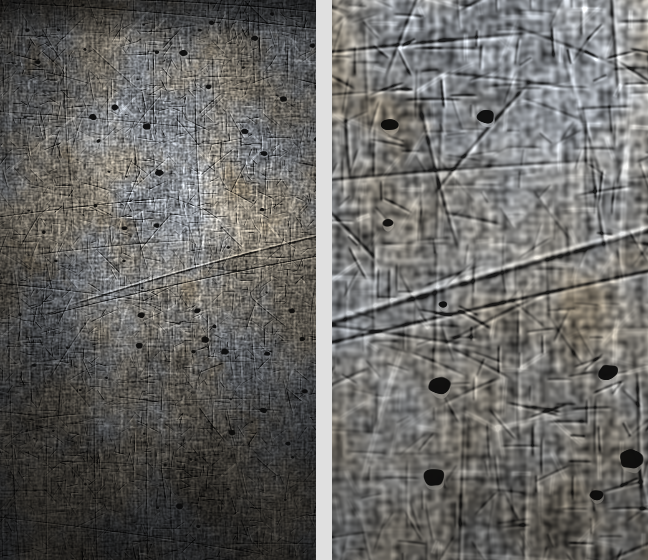
Left, the full canvas; right, a detail of the centre.
A WebGL 2 fragment shader for this texture:

```glsl
#version 300 es
precision highp float;

uniform vec2 u_resolution;
out vec4 fragColor;

// Lighting
const vec2 GLOW_CENTRE = vec2(0.56, 0.66);
const vec2 GLOW_SIZE = vec2(0.62, 0.42);
const float AMBIENT = 0.10;
const float GLOW = 0.455;

// Surface, in canvas widths
const float GRAIN_SCALE = 125.0;
const float GRAIN_STRETCH = 20.0;
const float GRAIN_DEPTH = 0.5;
const float PIT_SCALE = 9.0;
const float PIT_SHARE = 0.5;
const int LONG_SCRATCHES = 18;
const vec2 GASH_CENTRE = vec2(0.64, 0.935);
const float GASH_ANGLE = 0.27;

// Tints
const vec3 WARM = vec3(1.05, 1.0, 0.91);
const vec3 COOL = vec3(0.97, 1.0, 1.04);
const vec3 RUST = vec3(0.88, 0.78, 0.62);

const float HALF_PI = 1.5707963;

vec4 hash4(vec2 p) {
    vec4 q = fract(p.xyxy * vec4(0.1031, 0.1030, 0.0973, 0.1099));
    q += dot(q, q.wzxy + 33.33);
    return fract((q.xxyz + q.yzzw) * q.zywx);
}

float cornerSlope(vec2 cell, vec2 offset) {
    float a = 4.0 * HALF_PI * hash4(cell + 71.0).x;
    return dot(vec2(cos(a), sin(a)), offset);
}

float gradientNoise(vec2 p) {
    vec2 i = floor(p), f = p - i;
    vec2 u = f * f * f * (f * (f * 6.0 - 15.0) + 10.0);
    vec2 e = vec2(1.0, 0.0);
    return mix(mix(cornerSlope(i, f), cornerSlope(i + e, f - e), u.x),
               mix(cornerSlope(i + e.yx, f - e.yx), cornerSlope(i + 1.0, f - 1.0), u.x), u.y);
}

float fbm(vec2 p) {
    float sum = 0.0, gain = 1.0;
    for (int i = 0; i < 5; i++) {
        sum += gain * gradientNoise(p);
        p = mat2(1.6, 1.2, -1.2, 1.6) * p + 17.0;
        gain *= 0.55;
    }
    return sum;
}

// Groove with a raised lip: x = core, y = lip
vec2 groove(vec2 d, float angle, float halfLength, float width) {
    vec2 dir = vec2(cos(angle), sin(angle));
    float along = dot(d, dir) / halfLength;
    float across = dot(d, vec2(-dir.y, dir.x)) + 0.025 * halfLength * along * along;
    width = max(width, 0.55 / u_resolution.x);
    float core = across / width;
    float lip = core + 1.7;
    return vec2(exp(-core * core), exp(-lip * lip)) * (1.0 - smoothstep(0.65, 1.0, abs(along)));
}

// Short scratches, one per cell, mostly upright or level
float scratches(vec2 p, float scale, float width, float seed) {
    vec2 cell = floor(p * scale);
    float relief = 0.0;
    for (int k = 0; k < 9; k++) {
        vec2 c = cell + vec2(k % 3 - 1, k / 3 - 1);
        vec4 h = hash4(c + seed), g = hash4(c + seed + 57.0);
        float skew = 2.0 * h.z - 1.0;
        float angle = step(0.48, h.w) * HALF_PI + skew * skew * skew * 0.9;
        vec2 s = groove(p - (c + h.xy) / scale, angle, mix(0.3, 0.95, g.x) / scale, width);
        float tone = g.y > 0.72 ? 0.6 : -0.9;
        relief += mix(0.35, 1.0, g.z) * (tone * s.x + 0.5 * s.y);
    }
    return relief;
}

// Long marks crossing much of the sheet
float longScratches(vec2 p, float height) {
    float relief = 0.0;
    for (int i = 0; i < LONG_SCRATCHES; i++) {
        vec4 h = hash4(vec2(i, 13)), g = hash4(vec2(i, 41));
        float upright = float(i % 2);
        float angle = upright * HALF_PI + (h.z - 0.5) * mix(0.3, 0.1, upright);
        vec2 s = groove(p - h.xy * vec2(1.0, height), angle, mix(0.25, 0.8, g.x), 0.0019);
        relief += mix(0.3, 0.8, g.y) * (0.55 * s.y - s.x);
    }
    vec2 gash = groove(p - GASH_CENTRE, GASH_ANGLE, 0.52, 0.0028);
    vec2 branch = groove(p - GASH_CENTRE + vec2(0.0, 0.045), GASH_ANGLE - 0.06, 0.6, 0.002);
    return relief + 0.7 * gash.x - 0.8 * gash.y + 0.4 * branch.y - 0.8 * branch.x;
}

// Ragged holes: x = hollow, y = lit rim
vec2 pits(vec2 p) {
    vec2 cell = floor(p * PIT_SCALE), marks = vec2(0.0);
    float soft = 0.7 / u_resolution.x;
    float ragged = 0.003 * gradientNoise(p * 90.0);
    for (int k = 0; k < 9; k++) {
        vec2 c = cell + vec2(k % 3 - 1, k / 3 - 1);
        vec4 h = hash4(c + 203.0);
        vec2 d = p - (c + h.xy) / PIT_SCALE;
        float radius = mix(0.0035, 0.011, h.z * h.z * h.z);
        float present = step(h.w, PIT_SHARE);
        float hollow = length(d * vec2(0.85, 1.1)) + ragged - radius;
        float rim = length(d + vec2(-0.001, 0.003)) + ragged - radius - 0.001;
        marks = max(marks, present * (1.0 - smoothstep(-soft, soft, vec2(hollow, rim))));
    }
    return marks;
}

void main() {
    vec2 uv = gl_FragCoord.xy / u_resolution;
    vec2 p = gl_FragCoord.xy / u_resolution.x;

    // Broad light and blotches
    vec2 q = (uv - GLOW_CENTRE) / GLOW_SIZE;
    float light = AMBIENT + GLOW * exp(-dot(q, q));
    light *= 1.0 - 0.5 * smoothstep(0.92, 1.0, uv.y);
    float blotch = fbm(p * 4.0);
    float wear = smoothstep(-0.35, 0.35, fbm(p * 5.0 + 31.0));

    // Brushed grain and scratches
    float grain = gradientNoise(p * vec2(GRAIN_SCALE, GRAIN_STRETCH))
                + 0.8 * gradientNoise(p * vec2(GRAIN_STRETCH, GRAIN_SCALE) + 9.0)
                + 1.1 * gradientNoise(p * GRAIN_SCALE + 5.0);
    float detail = GRAIN_DEPTH * grain + 0.3 * blotch;
    detail += mix(0.3, 0.75, wear) * (scratches(p, 40.0, 0.0015, 3.0) + scratches(p, 23.0, 0.0017, 91.0));
    detail += 0.65 * scratches(p, 11.0, 0.0019, 147.0) + 0.6 * scratches(p, 5.0, 0.0021, 311.0);
    detail += longScratches(p, u_resolution.y / u_resolution.x);
    float shade = light * (1.0 + clamp(detail, -0.8, 0.85));

    // Pits and tint
    vec2 pit = pits(p);
    shade = mix(shade, light * 1.4, 0.6 * pit.y);
    shade = mix(shade, 0.035, 0.95 * pit.x);
    vec3 tint = mix(COOL, WARM, smoothstep(-0.4, 0.3, fbm(p * 2.5 + 63.0)));
    float rust = smoothstep(0.3, 0.75, fbm(p * 6.0 + 87.0));
    fragColor = vec4(shade * mix(tint, RUST, 0.5 * rust), 1.0);
}
```
